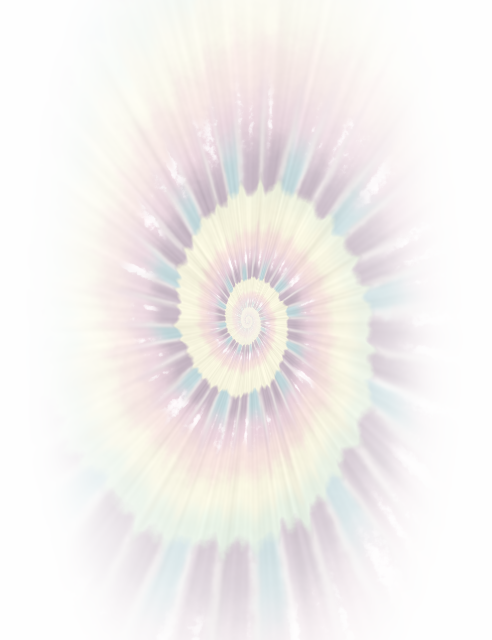
Give the GLSL for this background, as a Shadertoy shader.

```glsl
// Faded tie-dye cloth: one dye band sequence wound along a logarithmic spiral,
// cut into angular folds with pale veins, streaked by radial gradient noise,
// then bleached towards white at the sides and corners.

const float TAU = 6.2831853;

const vec3 WHITE  = vec3(0.995);
const vec3 YELLOW = vec3(0.965, 0.955, 0.875);
const vec3 GREEN  = vec3(0.845, 0.915, 0.865);
const vec3 PEACH  = vec3(0.955, 0.880, 0.860);
const vec3 PINK   = vec3(0.915, 0.825, 0.860);
const vec3 MAUVE  = vec3(0.775, 0.715, 0.765);
const vec3 TEAL   = vec3(0.755, 0.840, 0.855);

vec2 hashGradient(vec2 cell) {
    vec2 h = vec2(dot(cell, vec2(127.1, 311.7)), dot(cell, vec2(269.5, 183.3)));
    return 2.0 * fract(sin(h) * 43758.55) - 1.0;
}

float gradientNoise(vec2 p) {
    vec2 i = floor(p), f = fract(p);
    vec2 u = f * f * f * (f * (f * 6.0 - 15.0) + 10.0);
    float a = dot(hashGradient(i), f);
    float b = dot(hashGradient(i + vec2(1, 0)), f - vec2(1, 0));
    float c = dot(hashGradient(i + vec2(0, 1)), f - vec2(0, 1));
    float d = dot(hashGradient(i + vec2(1, 1)), f - vec2(1, 1));
    return mix(mix(a, b, u.x), mix(c, d, u.x), u.y);
}

float fbm(vec2 p) {
    float sum = 0.0, gain = 0.6;
    for (int i = 0; i < 4; i++) {
        sum += gain * gradientNoise(p);
        p = p * 2.03 + 17.3;
        gain *= 0.5;
    }
    return sum;
}

// Streaks along the radius; sampling on a circle avoids an angular seam
float rays(vec2 dir, float logR, float frequency) {
    return gradientNoise(dir * frequency + logR * vec2(0.9, -0.7));
}

// Dark and teal petals: twelve teal folds with paired mauve folds between
vec3 petalColor(float angle, float blotch) {
    float teal = smoothstep(0.25, 0.8, cos(12.0 * angle) + blotch * 0.5);
    return mix(MAUVE, TEAL, teal);
}

// Pale creases on both sides of each fold
float creases(float angle) {
    return pow(0.5 - 0.5 * cos(36.0 * angle), 4.0);
}

// One turn of the dye sequence, phase 0..1 from the inner rim outwards
vec3 dyeBand(float phase, vec3 rim, vec3 petal) {
    vec3 c = mix(rim, petal, smoothstep(0.0, 0.07, phase));
    c = mix(c, PINK, smoothstep(0.18, 0.44, phase));
    c = mix(c, PEACH, smoothstep(0.42, 0.62, phase));
    c = mix(c, YELLOW, smoothstep(0.62, 0.78, phase));
    return mix(c, rim, smoothstep(0.82, 0.97, phase));
}

// Dye strength, strongest in the middle and gone at the sides
float dyeStrength(vec2 uv) {
    vec2 q = (uv - vec2(0.5, 0.48)) / vec2(0.485, uv.y < 0.48 ? 0.69 : 0.80);
    float oval = 1.0 - smoothstep(0.22, 1.0, length(q));
    float sides = smoothstep(0.01, 0.2, uv.x) * smoothstep(0.99, 0.78, uv.x);
    return oval * sides;
}

void mainImage(out vec4 fragColor, in vec2 fragCoord) {
    vec2 uv = fragCoord / iResolution.xy;
    vec2 p = (uv - vec2(0.504, 0.499)) * vec2(0.77, 0.714);

    // Wobbled elliptic polar coordinates
    float blotch = fbm(uv * vec2(17.0, 22.0));
    float fine = fbm(uv * vec2(62.0, 80.0) + 5.0);
    float r = max(length(p), 0.003);
    vec2 dir = p / r;
    float logR = log(r / 0.0586);
    float broad = rays(dir, logR, 3.5);
    float streak = rays(dir, logR, 14.0);
    float thin = rays(dir + 3.0, logR, 32.0);
    float angle = atan(p.y, p.x);
    float fold = angle - 0.12 + 0.10 * broad + 0.025 * blotch;

    // Spiral phase with ragged, fold-shaped edges
    float vein = creases(fold);
    float phase = fract(logR / 1.13 + angle / TAU
        + 0.07 * broad + 0.07 * streak + 0.05 * blotch + 0.03 * fine
        - 0.045 * vein);

    // Dye colours
    float outer = smoothstep(0.6, 1.5, logR);
    vec3 rim = mix(YELLOW, GREEN, 0.75 * outer);
    vec3 color = dyeBand(phase, rim, petalColor(fold, blotch));

    // Creases, bleached flecks and radial streaks
    float petalZone = smoothstep(0.01, 0.08, phase) * smoothstep(0.6, 0.25, phase);
    color = mix(color, vec3(0.95, 0.93, 0.92), 0.7 * vein * petalZone);
    float tips = smoothstep(0.25, 0.4, phase) * smoothstep(0.58, 0.46, phase);
    float fleck = smoothstep(0.12, 0.35, streak + 0.5 * fine);
    color = mix(color, WHITE, 0.75 * tips * fleck);
    color += 0.05 * streak + 0.045 * thin + 0.025 * blotch + 0.015 * fine;

    // Pale heart of the spiral
    float heart = smoothstep(0.038, 0.008, r + 0.015 * blotch);
    color = mix(color, vec3(0.965, 0.95, 0.92), 0.8 * heart);

    color = mix(WHITE, color, dyeStrength(uv));
    fragColor = vec4(clamp(color, 0.0, 1.0), 1.0);
}
```
